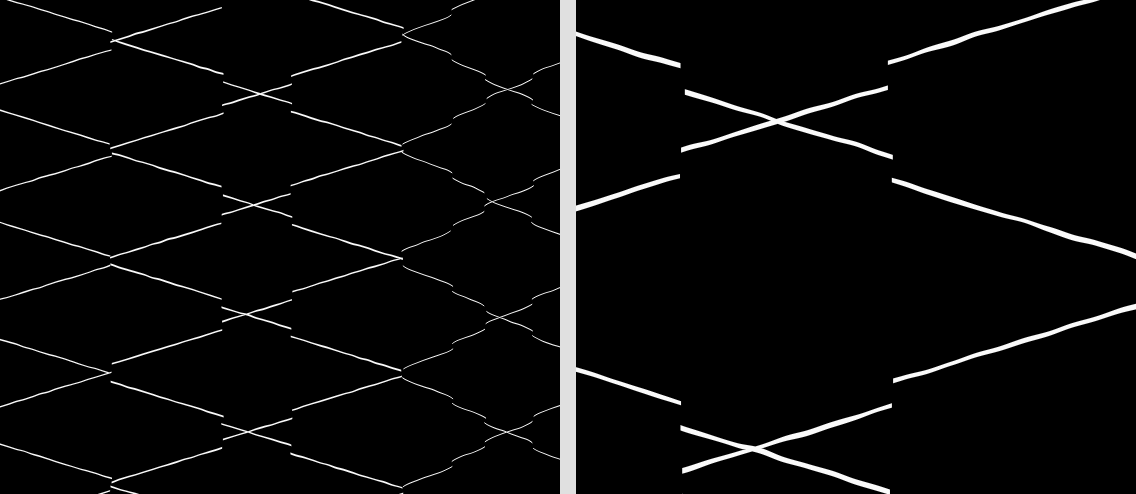
Left: the whole. Right: its middle third, enlarged.
A WebGL 2 fragment shader for this pattern:

```glsl
#version 300 es
precision highp float;
// Wire lattice of crossing, hand-drawn white strands, broken into offset columns on black.

#define COLUMNS 8
#define STRANDS 6
#define SLOPE 0.308        // fall or climb of a strand per unit width
#define STEEPEN 0.043      // extra slope in the narrow right columns
#define JUMP 0.0147        // vertical slip at each column edge
#define THICK 0.0014       // half width of the bold strands
#define THIN 0.00085       // half width of the fine strands
#define WOBBLE 0.0013      // hand-drawn unevenness
#define END_JITTER 0.005   // uneven strand ends
#define HOOK 0.003         // curl at the ends of the fine strands

uniform vec2 u_resolution;
out vec4 fragColor;

const vec3 BACKGROUND = vec3(0.0);
const vec3 WIRE = vec3(0.98);
const float FINE_START = 0.719;

// Column edges and strand heights, in canvas widths from the top left
const float EDGES[9] = float[9](-0.02, 0.198, 0.397, 0.521, 0.719, 0.807, 0.867, 0.951, 1.02);
const float FALLING[6] = float[6](-0.216, -0.005, 0.197, 0.397, 0.606, 0.793);
const float RISING[6] = float[6](0.150, 0.340, 0.535, 0.726, 0.937, 1.147);

float hash(vec2 p) {
    return fract(sin(dot(p, vec2(127.1, 311.7))) * 43758.5453);
}

// Smooth one-dimensional noise, from -0.5 to 0.5
float noise(float x, float seed) {
    float cell = floor(x);
    float t = smoothstep(0.0, 1.0, x - cell);
    return mix(hash(vec2(cell, seed)), hash(vec2(cell + 1.0, seed)), t) - 0.5;
}

// Coverage of one strand; direction is +1 for falling, -1 for rising
float strand(vec2 p, float start, float direction, float seed, float pixel) {
    float cover = 0.0;
    for (int i = 0; i < COLUMNS; i++) {
        float column = float(i);
        float id = seed + column * 13.0;
        float left = EDGES[i] + END_JITTER * (hash(vec2(id, 1.0)) - 0.5);
        float right = EDGES[i + 1] + END_JITTER * (hash(vec2(id, 2.0)) - 0.5);
        if (p.x < left - pixel || p.x > right + pixel) continue;

        // Slanted path that slips once per column
        float path = SLOPE * p.x + STEEPEN * max(p.x - FINE_START, 0.0) + JUMP * column;
        float isFine = step(3.5, column);
        float curl = exp((p.x - right) / 0.007) - exp((left - p.x) / 0.007);
        path += HOOK * isFine * curl;
        float y = start + direction * path + WOBBLE * noise(p.x * 70.0, id);

        // Stroke with uneven weight and smooth ends
        float halfWidth = mix(THICK, THIN, isFine);
        halfWidth *= (i == 0 ? 0.85 : 1.0) * (1.0 + 0.4 * noise(p.x * 45.0, id + 5.0));
        float body = clamp((halfWidth - abs(p.y - y) * 0.95) / pixel + 0.5, 0.0, 1.0);
        float ends = clamp(min(p.x - left, right - p.x) / pixel + 0.5, 0.0, 1.0);
        cover = max(cover, body * ends);
    }
    return cover;
}

void main() {
    float pixel = 1.0 / u_resolution.x;
    vec2 p = vec2(gl_FragCoord.x, u_resolution.y - gl_FragCoord.y) * pixel;

    // Both families of strands cross to form the diamonds
    float cover = 0.0;
    for (int k = 0; k < STRANDS; k++) {
        float seed = float(k) * 3.0;
        cover = max(cover, strand(p, FALLING[k], 1.0, seed + 1.0, pixel));
        cover = max(cover, strand(p, RISING[k], -1.0, seed + 151.0, pixel));
    }
    fragColor = vec4(mix(BACKGROUND, WIRE, cover), 1.0);
}
```
